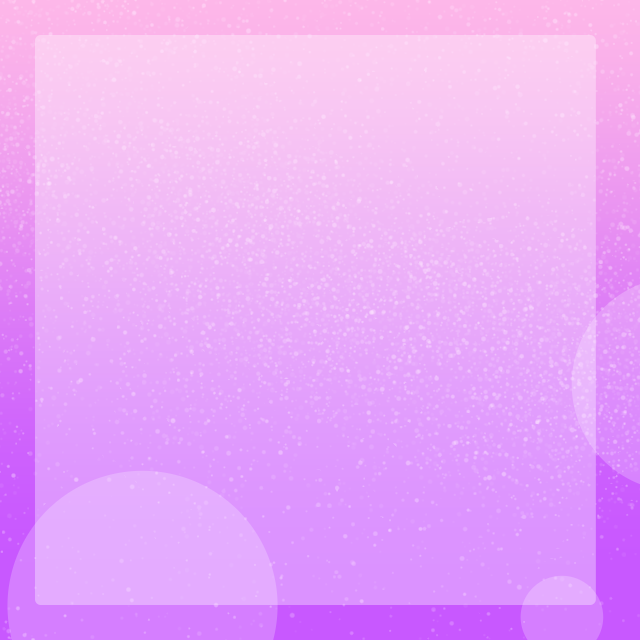
Write a WebGL 2 fragment shader that draws this background.

```glsl
#version 300 es
precision highp float;
// Pink to violet gradient with a translucent rounded panel, pale discs and fine sparkling dust.

uniform vec2 u_resolution;
out vec4 outColor;

const vec3 PINK = vec3(1.0, 0.728, 0.91);
const vec3 VIOLET = vec3(0.785, 0.345, 1.0);
const vec3 DUST_COLOR = vec3(1.0, 0.93, 1.0);

const vec2 PANEL_MIN = vec2(0.0547, 0.0547);
const vec2 PANEL_MAX = vec2(0.931, 0.9453);
const float PANEL_CORNER = 0.009;
const float PANEL_ALPHA = 0.35;

// Each disc holds its centre and radius.
const vec3 DISCS[3] = vec3[3](
    vec3(0.2227, 0.0534, 0.211),
    vec3(1.061, 0.3997, 0.1677),
    vec3(0.878, 0.0358, 0.0645));
const float DISC_ALPHA = 0.23;

const int DUST_LAYERS = 5;
const float DUST_CELLS = 56.0;
const float DUST_CELL_STEP = 13.0;
const float DUST_MIN_RADIUS = 0.0012;
const float DUST_MAX_RADIUS = 0.0038;
const float DUST_ALPHA = 0.42;

float hash(vec2 p) {
    return fract(sin(dot(p, vec2(127.1, 311.7))) * 43758.5453);
}

float noise(vec2 p) {
    vec2 cell = floor(p);
    vec2 f = fract(p);
    f = f * f * (3.0 - 2.0 * f);
    float low = mix(hash(cell), hash(cell + vec2(1.0, 0.0)), f.x);
    float high = mix(hash(cell + vec2(0.0, 1.0)), hash(cell + 1.0), f.x);
    return mix(low, high, f.y);
}

float roundedBox(vec2 p, vec2 halfSize, float radius) {
    vec2 q = abs(p) - halfSize + radius;
    return length(max(q, 0.0)) + min(max(q.x, q.y), 0.0) - radius;
}

// Coverage of a shape from its signed distance.
float fill(float dist, float pixel) {
    return clamp(0.5 - dist / pixel, 0.0, 1.0);
}

// Chance of a speck: a falling diagonal band broken into clumps.
float dustDensity(vec2 p) {
    float offBand = (p.y - 0.75 + 0.35 * p.x) / 0.22;
    float band = 0.16 + 0.34 * exp(-offBand * offBand);
    float clumps = 0.4 + 1.1 * noise(p * 7.0 + 3.0);
    return band * clumps * mix(0.35, 1.0, smoothstep(0.05, 0.45, p.y));
}

// One jittered speck per cell, on a grid turned differently for each layer.
float dustLayer(vec2 p, float layer, float pixel) {
    float cells = DUST_CELLS + DUST_CELL_STEP * layer;
    float angle = 0.4 + 1.1 * layer;
    mat2 turn = mat2(cos(angle), sin(angle), -sin(angle), cos(angle));
    vec2 grid = turn * p * cells;
    vec2 cell = floor(grid);
    vec2 seed = cell + 37.0 * layer;
    float size = hash(seed + 5.3);
    float radius = mix(DUST_MIN_RADIUS, DUST_MAX_RADIUS, size * size);
    float margin = radius * cells;
    vec2 jitter = vec2(hash(seed + 11.7), hash(seed + 23.1));
    vec2 centre = mix(vec2(margin), vec2(1.0 - margin), jitter);
    float dist = length(grid - cell - centre) / cells - radius;
    float present = step(hash(seed), dustDensity(p));
    float glow = hash(seed + 41.9);
    return present * mix(0.15, 1.0, glow * glow) * fill(dist, pixel * 1.5);
}

void main() {
    vec2 p = gl_FragCoord.xy / u_resolution;
    float pixel = 1.0 / min(u_resolution.x, u_resolution.y);

    // Vertical gradient
    vec3 color = mix(PINK, VIOLET, smoothstep(-0.1, 0.9, 1.0 - p.y));

    // Pale discs
    for (int i = 0; i < 3; i++) {
        float dist = length(p - DISCS[i].xy) - DISCS[i].z;
        color = mix(color, vec3(1.0), DISC_ALPHA * fill(dist, pixel));
    }

    // Frosted panel
    vec2 middle = 0.5 * (PANEL_MIN + PANEL_MAX);
    vec2 halfSize = 0.5 * (PANEL_MAX - PANEL_MIN);
    float panel = fill(roundedBox(p - middle, halfSize, PANEL_CORNER), pixel);
    color = mix(color, vec3(1.0), PANEL_ALPHA * panel);

    // Dust
    for (int i = 0; i < DUST_LAYERS; i++) {
        color = mix(color, DUST_COLOR, DUST_ALPHA * dustLayer(p, float(i), pixel));
    }

    outColor = vec4(color, 1.0);
}
```
